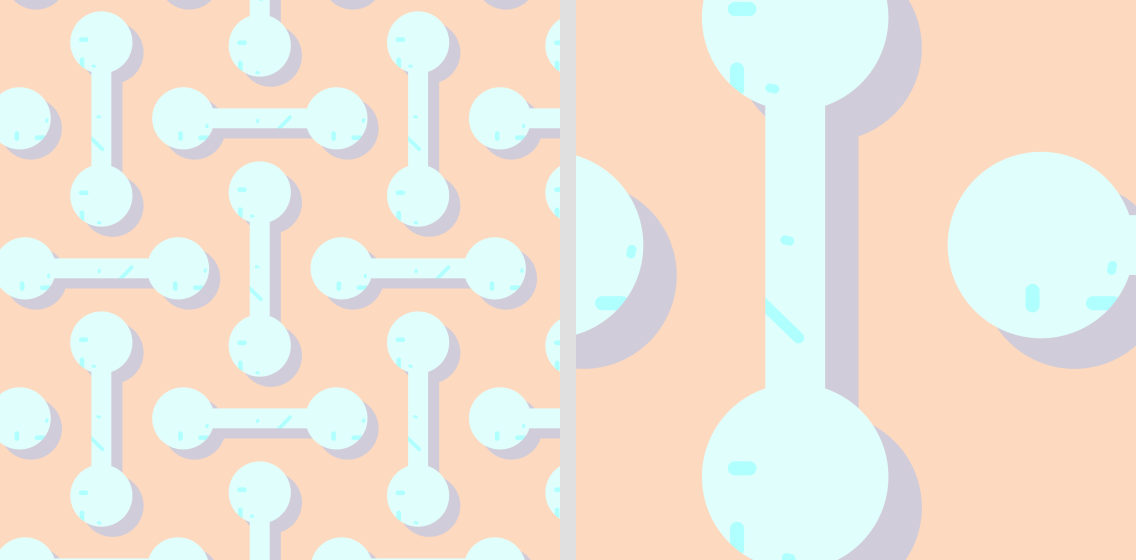
Left: the whole. Right: its middle third, enlarged.
A WebGL 2 fragment shader for this pattern:

```glsl
#version 300 es
precision highp float;

uniform vec2 u_resolution;
out vec4 outColor;

// Colours
const vec3 GROUND = vec3(0.99, 0.85, 0.75);
const vec3 SHADOW = vec3(0.82, 0.80, 0.85);
const vec3 BODY   = vec3(0.88, 1.00, 0.99);
const vec3 ACCENT = vec3(0.69, 1.00, 1.00);

// Layout, in canvas widths
const vec2 PERIOD         = vec2(0.5656, 0.5358);
const vec2 UPRIGHT_CENTER = vec2(0.1810, 0.7875);
const vec2 LEVEL_CENTER   = vec2(0.4640, 0.7887);
const vec2 SHADOW_OFFSET  = vec2(0.0199, -0.0182);

// Dumbbell proportions
const float HALF_LENGTH = 0.1367;
const float BALL_RADIUS = 0.0555;
const float BAR_HALF    = 0.0178;

// Accent stroke radii
const float DASH_RADIUS  = 0.0042;
const float SLASH_RADIUS = 0.0034;
const float SPECK_RADIUS = 0.0027;
const vec2  SPECK_HALF   = vec2(0.0014, -0.0003);

float capsule(vec2 p, vec2 a, vec2 b, float radius) {
    vec2 pa = p - a;
    vec2 ba = b - a;
    float t = clamp(dot(pa, ba) / dot(ba, ba), 0.0, 1.0);
    return length(pa - ba * t) - radius;
}

float speck(vec2 p, vec2 center) {
    return capsule(p, center - SPECK_HALF, center + SPECK_HALF, SPECK_RADIUS);
}

// Upright dumbbell: a bar joining two balls
float dumbbell(vec2 p) {
    vec2 q = abs(p);
    float ball = length(q - vec2(0.0, HALF_LENGTH)) - BALL_RADIUS;
    float bar = max(q.x - BAR_HALF, q.y - HALF_LENGTH);
    return min(ball, bar);
}

// Dashes and specks on the balls and the bar
float accents(vec2 p) {
    bool upper = p.y > 0.0;
    vec2 ball = p - vec2(0.0, upper ? HALF_LENGTH : -HALF_LENGTH);
    vec2 ballSpeck = upper ? vec2(-0.0136, -0.0423) : vec2(-0.0039, -0.0484);

    float d = capsule(ball, vec2(-0.0359, 0.0050), vec2(-0.0273, 0.0050), DASH_RADIUS);
    d = min(d, capsule(ball, vec2(-0.0346, -0.0310), vec2(-0.0346, -0.0430), DASH_RADIUS));
    d = min(d, speck(ball, ballSpeck));
    d = min(d, speck(p, vec2(-0.0047, 0.0039)));
    return min(d, capsule(p, vec2(-0.0221, -0.0306), vec2(0.0020, -0.0540), SLASH_RADIUS));
}

// Offset from the middle of the surrounding repeat
vec2 wrapCell(vec2 p) {
    return p - PERIOD * floor(p / PERIOD + 0.5);
}

// Quarter turn that lays a level dumbbell upright
vec2 quarterTurn(vec2 p) {
    return vec2(p.y, -p.x);
}

float coverage(float d, float pixel) {
    return 1.0 - smoothstep(-0.7 * pixel, 0.7 * pixel, d);
}

void main() {
    float side = min(u_resolution.x, u_resolution.y);
    vec2 uv = gl_FragCoord.xy / side;
    float pixel = 1.0 / side;

    float body = 1.0;
    float shadow = 1.0;
    float accent = 1.0;

    // Two half-period layers, each with an upright and a level dumbbell
    for (int layer = 0; layer < 2; layer++) {
        vec2 shift = 0.5 * PERIOD * float(layer);
        for (int turn = 0; turn < 2; turn++) {
            bool level = turn == 1;
            vec2 local = wrapCell(uv - shift - (level ? LEVEL_CENTER : UPRIGHT_CENTER));
            vec2 shaded = local - SHADOW_OFFSET;
            if (level) {
                local = quarterTurn(local);
                shaded = quarterTurn(shaded);
            }
            body = min(body, dumbbell(local));
            shadow = min(shadow, dumbbell(shaded));
            accent = min(accent, accents(local));
        }
    }

    // Paint from back to front, keeping accents inside the body
    vec3 color = mix(GROUND, SHADOW, coverage(shadow, pixel));
    vec3 surface = mix(BODY, ACCENT, coverage(accent, pixel));
    color = mix(color, surface, coverage(body, pixel));
    outColor = vec4(color, 1.0);
}
```
